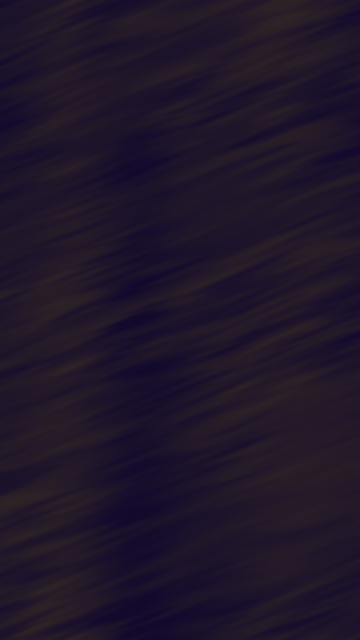
A Shadertoy shader for this background:

```glsl
// Dark violet backdrop with soft, slanted amber streaks over broad vertical shading.

const vec3 COOL = vec3(0.070, 0.035, 0.178);
const vec3 WARM = vec3(0.190, 0.147, 0.144);
const float STREAK_ANGLE = 0.40;               // radians above horizontal
const vec2 BROAD_FREQ = vec2(5.0, 4.5);        // cells per canvas height
const vec2 STREAK_FREQ = vec2(7.0, 42.0);      // along, across the streaks
const vec2 STREAK_STEP = vec2(1.45, 1.75);     // frequency ratio of octaves
const int STREAK_OCTAVES = 3;
const float STREAK_GAIN = 0.24;
const float OCTAVE_GAIN = 1.10;
const float BASE_WARMTH = 0.445;
const float BROAD_GAIN = 0.27;
const float WARM_BAND_X = 0.17;                // fractions of the width
const float COOL_BAND_X = 0.38;
const float WARM_BAND_GAIN = 0.16;
const float COOL_BAND_GAIN = 0.21;

// Integer hash to the range 0..1
float hash(ivec2 cell) {
    uvec2 q = uvec2(cell) * uvec2(1597u, 3812u);
    uint n = (q.x ^ (q.y + 7919u)) * 747796u + 28913u;
    n = ((n >> 15) ^ n) * 277803u;
    n = ((n >> 13) ^ n) * 668265u;
    return float((n ^ (n >> 16)) & 65535u) / 65535.0;
}

// Value noise with quintic smoothing
float noise(vec2 p) {
    ivec2 i = ivec2(floor(p));
    vec2 f = fract(p);
    f = f * f * f * (f * (f * 6.0 - 15.0) + 10.0);
    float low = mix(hash(i), hash(i + ivec2(1, 0)), f.x);
    float high = mix(hash(i + ivec2(0, 1)), hash(i + ivec2(1, 1)), f.x);
    return mix(low, high, f.y);
}

float bump(float x, float center, float width) {
    float d = (x - center) / width;
    return exp(-d * d);
}

// Slanted streaks in octaves, each skewed so that its cells do not line up
float streaks(vec2 p) {
    float c = cos(STREAK_ANGLE);
    float s = sin(STREAK_ANGLE);
    vec2 q = vec2(c * p.x + s * p.y, c * p.y - s * p.x);
    q.y += 0.010 * (noise(p * 6.0 + 41.0) - 0.5);
    vec2 freq = STREAK_FREQ;
    float gain = STREAK_GAIN;
    float sum = 0.0;
    for (int i = 0; i < STREAK_OCTAVES; i++) {
        vec2 cell = q * freq + 5.3 + 17.9 * float(i);
        cell.x += 0.37 * cell.y;
        sum += gain * (noise(cell) - 0.5);
        freq *= STREAK_STEP;
        gain *= OCTAVE_GAIN;
    }
    return sum;
}

void mainImage(out vec4 fragColor, in vec2 fragCoord) {
    vec2 uv = fragCoord / iResolution.xy;
    vec2 p = fragCoord / iResolution.y;

    // Broad shading: soft clouds, two vertical bands and cool upper corners
    float cloud = noise(p * BROAD_FREQ + 13.7) - 0.5;
    float warmth = BASE_WARMTH + BROAD_GAIN * cloud;
    warmth += WARM_BAND_GAIN * bump(uv.x, WARM_BAND_X, 0.11);
    warmth -= COOL_BAND_GAIN * bump(uv.x, COOL_BAND_X, 0.10)
            * (1.0 - smoothstep(0.70, 0.92, uv.y));
    warmth += 0.10 * bump(uv.x, 0.80, 0.18);
    float edge = bump(uv.x, 0.0, 0.13) + bump(uv.x, 1.0, 0.15);
    warmth -= 0.18 * edge * smoothstep(0.60, 0.85, uv.y);

    // Streaks gather in patches
    float patchiness = mix(0.40, 1.70, noise(p * 6.0 + 71.0));
    warmth += patchiness * streaks(p);

    fragColor = vec4(mix(COOL, WARM, clamp(warmth, 0.0, 1.1)), 1.0);
}
```
